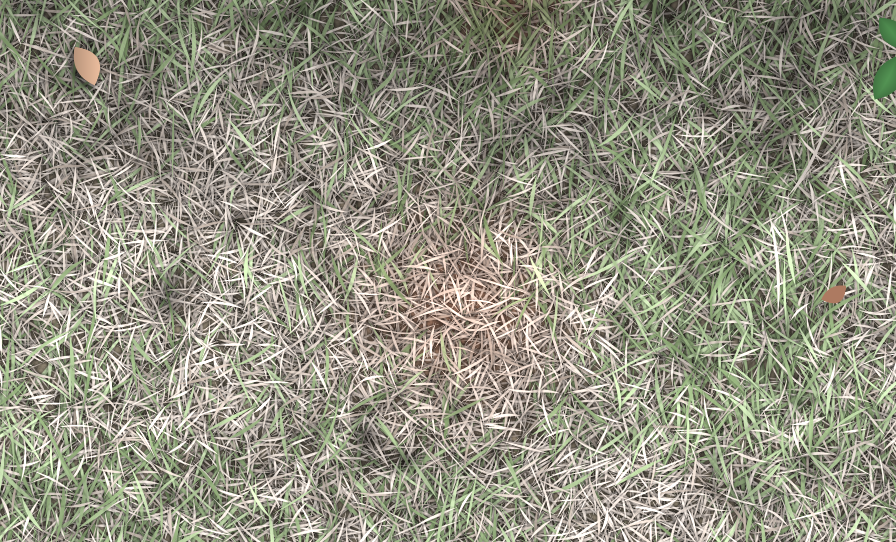
This texture is drawn by a Shadertoy shader. Its source:

```glsl
// A worn lawn seen from above: dry straw and green grass over reddish soil.
// Jittered grids of thin, tapered blades are stacked from deep to high;
// soft spots and gradient noise place the green, bare, dark and bright areas.
const int   LAYERS      = 20;
const float STRAW_CELL  = 0.046;
const float GRASS_CELL  = 0.070;
const float STRAW_WIDTH = 0.0021;
const float GRASS_WIDTH = 0.0030;
const float SHADOW      = 0.13;
const float EXPOSURE    = 1.12;
const vec3  SOIL        = vec3(0.39, 0.36, 0.31);
const vec3  RED_SOIL    = vec3(0.50, 0.39, 0.33);
const vec3  STRAW_DARK  = vec3(0.59, 0.54, 0.50);
const vec3  STRAW_LIGHT = vec3(0.95, 0.91, 0.88);
const vec3  GRASS_DARK  = vec3(0.46, 0.55, 0.38);
const vec3  GRASS_LIGHT = vec3(0.74, 0.82, 0.66);
const vec3  DEAD_LEAF   = vec3(0.82, 0.66, 0.55);
const vec3  RUST_LEAF   = vec3(0.68, 0.48, 0.38);
const vec3  FRESH_LEAF  = vec3(0.30, 0.53, 0.30);
// Spots: centre, radius, strength
const vec4 GREEN_SPOTS[9] = vec4[9](
    vec4(1.27, 0.54, 0.25, 0.65), vec4(1.42, 0.24, 0.25, 0.50), vec4(0.05, 0.08, 0.20, 0.50),
    vec4(0.36, 0.05, 0.17, 0.45), vec4(0.82, 0.05, 0.20, 0.35), vec4(0.88, 0.74, 0.20, 0.28),
    vec4(0.02, 0.36, 0.18, 0.20), vec4(1.21, 0.07, 0.12, -0.5), vec4(0.90, 0.42, 0.18, -0.3));
const vec4 LIGHT_SPOTS[11] = vec4[11](
    vec4(0.16, 0.40, 0.26, 0.10), vec4(0.58, 0.50, 0.15, 0.08), vec4(1.00, 0.43, 0.13, 0.13),
    vec4(1.18, 0.10, 0.12, 0.10), vec4(0.73, 0.43, 0.06, -0.12), vec4(1.04, 0.25, 0.07, -0.14),
    vec4(0.90, 0.74, 0.18, -0.10), vec4(1.45, 0.85, 0.18, -0.09), vec4(0.31, 0.45, 0.034, -0.55),
    vec4(0.68, 0.195, 0.028, -0.5), vec4(0.75, 0.15, 0.023, -0.45));

vec3 hash3(vec3 p) {
    p = fract(p * vec3(0.1031, 0.1030, 0.0973));
    p += dot(p, p.yxz + 33.33);
    return fract((p.xxy + p.yxx) * p.zyx);
}
float gradientNoise(vec2 p) {
    vec2 i = floor(p), f = fract(p), u = f * f * (3.0 - 2.0 * f);
    vec4 g;
    for (int k = 0; k < 4; k++) {
        vec2 corner = vec2(k & 1, k >> 1);
        float a = 6.2832 * hash3(vec3(i + corner + 40.0, 7.0)).x;
        g[k] = dot(vec2(cos(a), sin(a)), f - corner);
    }
    return mix(mix(g.x, g.y, u.x), mix(g.z, g.w, u.x), u.y);
}
float spot(vec2 p, vec4 s) {
    vec2 q = (p - s.xy) / s.z;
    return s.w * exp(-dot(q, q));
}
// Share of living grass at a place
float greenness(vec2 p) {
    float g = 0.22 + 0.52 * smoothstep(0.80, 0.97, p.y) + 0.35 * gradientNoise(p * 7.0);
    for (int i = 0; i < 9; i++) g += spot(p, GREEN_SPOTS[i]);
    return clamp(g, 0.0, 1.0);
}
// Inside depth of a curved strip that tapers to both ends
float strip(vec2 d, float angle, float halfLength, float halfWidth, float bend) {
    vec2 dir = vec2(cos(angle), sin(angle));
    float t = dot(d, dir) / halfLength;
    float v = dot(d, vec2(-dir.y, dir.x)) - bend * halfLength * (t * t - 0.3);
    return halfWidth * (1.0 - t * t) - abs(v);
}
float coverage(float depth) {
    return clamp(depth * iResolution.y + 0.5, 0.0, 1.0);
}
// One jittered grid of blades, each with a soft contact shadow
void addBlades(inout vec3 col, vec2 p, float layer, bool grass) {
    float cell = grass ? GRASS_CELL : STRAW_CELL;
    float seed = layer * 2.0 + (grass ? 1.0 : 0.0);
    float height = layer / float(LAYERS - 1);
    vec2 shift = hash3(vec3(seed, 3.0, 9.0)).xy * 5.0 + 3.0;
    vec2 home = floor(p / cell + shift);
    for (int k = 0; k < 9; k++) {
        vec2 id = home + vec2(k % 3 - 1, k / 3 - 1);
        vec3 a = hash3(vec3(id, seed + 11.0));
        vec3 b = hash3(vec3(id.yx + 17.0, seed + 53.0));
        vec2 centre = (id + a.xy - shift) * cell;
        float angle = grass ? 1.5 + 2.1 * (a.z - 0.5) : 3.1416 * a.z;
        float halfWidth = (grass ? GRASS_WIDTH : STRAW_WIDTH) * mix(0.6, 1.3, b.y);
        float inside = strip(p - centre, angle, cell * mix(0.5, 0.95, b.x), halfWidth, 0.3 * (b.z - 0.5));
        if (inside < -0.006) continue;
        float green = greenness(centre);
        float pick = fract(a.z * 13.7 + b.x * 5.3);
        if (grass ? pick > green : pick < green * 0.65) continue;
        float tone = fract(b.y * 7.3 + a.x * 3.1);
        vec3 tint = grass ? mix(GRASS_DARK, GRASS_LIGHT, tone) : mix(STRAW_DARK, STRAW_LIGHT, sqrt(tone));
        col *= 1.0 - SHADOW * smoothstep(-0.006, 0.0, inside);
        col = mix(col, tint * mix(0.76, 1.04, height), 0.92 * coverage(inside));
    }
}
void mainImage(out vec4 fragColor, in vec2 fragCoord) {
    vec2 p = fragCoord / iResolution.y;
    // Soil, then straw and grass from deep to high
    float red = min(spot(p, vec4(0.85, 0.44, 0.18, 0.9)) + spot(p, vec4(0.94, 1.0, 0.11, 1.0)), 1.0);
    vec3 col = mix(SOIL, RED_SOIL, red) * (1.0 + 0.6 * gradientNoise(p * 45.0));
    for (int i = 0; i < LAYERS; i++) {
        addBlades(col, p, float(i), false);
        addBlades(col, p, float(i), true);
    }
    // Pale stalks
    float stalk = max(strip(p - vec2(1.495, 0.705), 1.09, 0.085, 0.003, 0.12),
                      strip(p - vec2(1.432, 0.51), 1.65, 0.10, 0.003, 0.08));
    col = mix(col, STRAW_LIGHT * 0.9, coverage(stalk));
    // Broad light, dark hollows and red ground tint
    float light = mix(1.06, 0.81, smoothstep(0.45, 1.0, p.y));
    light += 0.17 * gradientNoise(p * 6.0 + 4.0) + 0.26 * gradientNoise(p * 17.0);
    for (int i = 0; i < 11; i++) light += spot(p, LIGHT_SPOTS[i]);
    col *= EXPOSURE * light * mix(vec3(1.0), vec3(1.03, 0.94, 0.90), red);
    // Fallen and living leaves
    vec2 d = p - vec2(0.160, 0.880);
    col *= 1.0 - 0.4 * smoothstep(-0.015, 0.0, strip(d + 0.005, 2.05, 0.040, 0.022, 0.15));
    col = mix(col, DEAD_LEAF * (1.0 + 5.0 * d.x), coverage(strip(d, 2.05, 0.040, 0.022, 0.15)));
    col = mix(col, RUST_LEAF, coverage(strip(p - vec2(1.54, 0.457), 0.5, 0.026, 0.015, 0.2)));
    float fresh = max(strip(p - vec2(1.637, 0.855), 1.1, 0.045, 0.024, 0.1),
                      strip(p - vec2(1.645, 0.94), 2.2, 0.035, 0.020, 0.1));
    col = mix(col, FRESH_LEAF * (0.85 + 10.0 * max(fresh, 0.0)), coverage(fresh));
    fragColor = vec4(clamp(col, 0.0, 1.0), 1.0);
}
```
